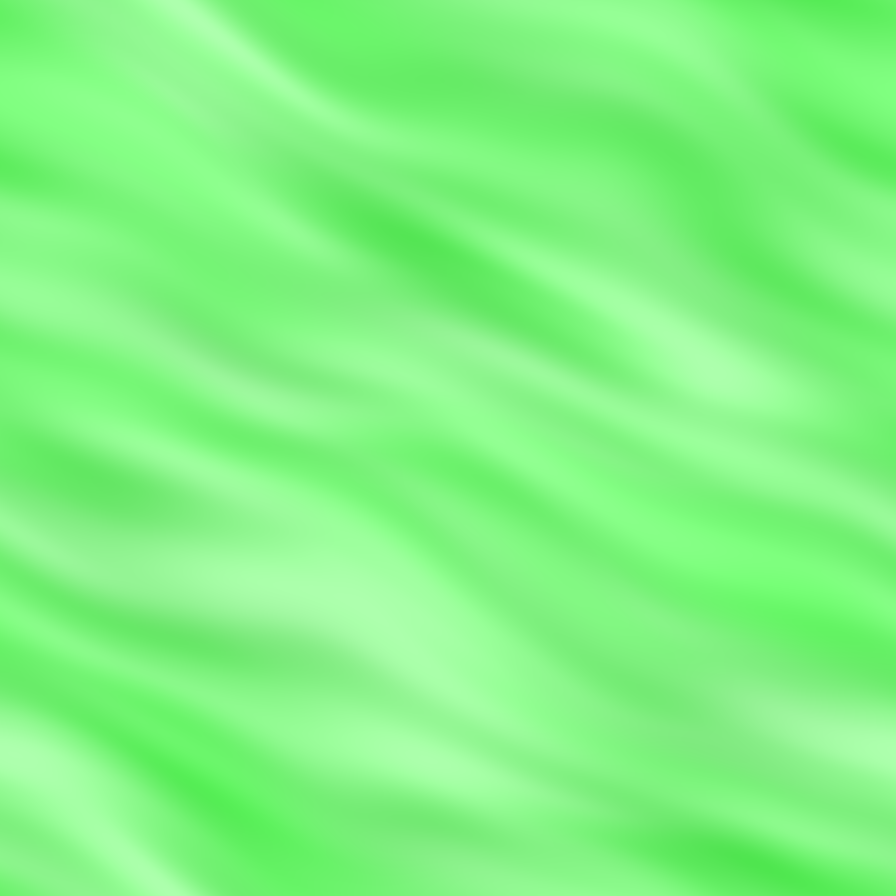
Write a Shadertoy shader that draws this background.

```glsl
// Soft, wavy light and dark green streaks slanting down to the right, tiling seamlessly.

const float TAU = 6.2831853;

// Pseudo-random angle for a lattice cell
float cellAngle(vec2 cell, float seed) {
    uint h = uint(cell.x) + 64u * uint(cell.y) + 4096u * uint(seed);
    h = h * 747796405u + 2891336453u;
    h = ((h >> ((h >> 28) + 4u)) ^ h) * 277803737u;
    h = (h >> 22) ^ h;
    return TAU * float(h & 65535u) / 65536.0;
}

// Wrap a cell on the sheared lattice: one canvas width also moves "shift" rows
vec2 wrapCell(vec2 cell, vec2 cells, float shift) {
    float turns = floor(cell.x / cells.x);
    return vec2(cell.x - turns * cells.x, mod(cell.y - turns * shift, cells.y));
}

float cornerSlope(vec2 cell, vec2 offset, vec2 cells, float shift, float seed) {
    float angle = cellAngle(wrapCell(cell, cells, shift), seed);
    return dot(vec2(cos(angle), sin(angle)), offset);
}

// Tiling gradient noise whose rows fall by shift / cells.y across the canvas
float slantedNoise(vec2 uv, vec2 cells, float shift, float seed) {
    vec2 p = uv * cells + vec2(0.0, shift * uv.x) + seed * vec2(0.37, 0.61);
    vec2 cell = floor(p);
    vec2 f = p - cell;
    vec2 blend = f * f * f * (f * (f * 6.0 - 15.0) + 10.0);
    vec2 e = vec2(1.0, 0.0);
    float a = cornerSlope(cell, f, cells, shift, seed);
    float b = cornerSlope(cell + e.xy, f - e.xy, cells, shift, seed);
    float c = cornerSlope(cell + e.yx, f - e.yx, cells, shift, seed);
    float d = cornerSlope(cell + e.xx, f - e.xx, cells, shift, seed);
    return mix(mix(a, b, blend.x), mix(c, d, blend.x), blend.y);
}

// Rounded crest along the zero line of a noise value
float softCrest(float n, float roundness) {
    return 0.2 - sqrt(n * n + roundness * roundness);
}

void mainImage(out vec4 fragColor, in vec2 fragCoord) {
    vec2 uv = fragCoord / iResolution.xy;

    // Gentle bending of the streaks
    uv.y += 0.08 * slantedNoise(uv, vec2(3.0, 3.0), 1.0, 1.0);

    // Broad patches, streaks, fine streaks and bright crests
    float patches = slantedNoise(uv, vec2(2.0, 5.0), 2.0, 2.0);
    float streaks = slantedNoise(uv, vec2(3.0, 12.0), 5.0, 3.0);
    float fine = slantedNoise(uv, vec2(4.0, 19.0), 8.0, 4.0);
    float crest = softCrest(slantedNoise(uv, vec2(2.0, 7.0), 3.0, 5.0), 0.06);

    // Paleness sets red and blue; streak hollows also dull the green
    float paleness = 0.505 + 0.23 * patches + 0.19 * streaks + 0.08 * fine + 0.22 * crest;
    paleness = clamp(paleness, 0.31, 0.69);
    float green = min(0.96 + 0.12 * (paleness - 0.5) + 0.09 * streaks, 1.0);
    fragColor = vec4(paleness, green, paleness, 1.0);
}
```
